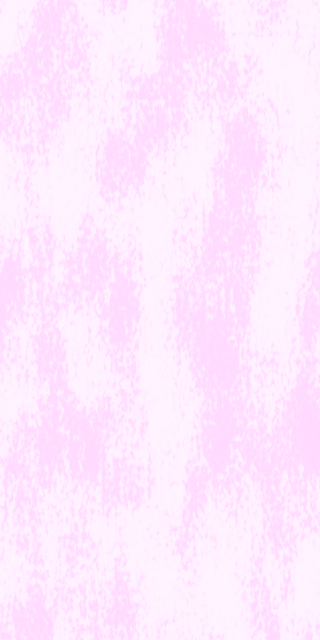
Write a Shadertoy shader that draws this texture.

```glsl
// Pale pink weathered plaster: broad upright patches of two close tints,
// broken up by fine vertical streaks and small ragged flecks.
// Layers of stretched gradient noise are summed, then split into tones.

#define LIGHT_TINT   vec3(1.0, 0.953, 1.0)
#define DARK_TINT    vec3(1.0, 0.852, 1.0)
#define PATCH_SCALE  vec2(5.0, 2.4)
#define STREAK_SCALE vec2(42.0, 5.0)
#define FLECK_SCALE  vec2(78.0, 42.0)
#define STREAK_GAIN  0.34
#define FLECK_GAIN   0.62
#define TONE_LOW     -0.62
#define TONE_HIGH    0.48
#define EDGE_CENTER  -0.08
#define EDGE_WIDTH   0.17
#define EDGE_SHARE   0.5

float hash(vec2 cell) {
    vec3 p = fract(cell.xyx * vec3(0.1031, 0.1030, 0.0973));
    p += dot(p, p.yzx + 33.33);
    return fract((p.x + p.y) * p.z);
}

// Dot product of a random unit gradient with the offset from its corner
float corner(vec2 cell, vec2 offset) {
    float angle = 6.28318 * hash(cell);
    return dot(vec2(cos(angle), sin(angle)), offset);
}

float gradientNoise(vec2 p) {
    vec2 i = floor(p), f = p - i;
    vec2 u = f * f * f * (f * (f * 6.0 - 15.0) + 10.0);
    vec2 e = vec2(1.0, 0.0);
    float low = mix(corner(i, f), corner(i + e.xy, f - e.xy), u.x);
    float high = mix(corner(i + e.yx, f - e.yx), corner(i + e.xx, f - e.xx), u.x);
    return 1.4 * mix(low, high, u.y);
}

float fbm(vec2 p, int octaves) {
    float sum = 0.0, gain = 0.6;
    for (int i = 0; i < octaves; i++) {
        sum += gain * gradientNoise(p);
        p = p * 2.03 + vec2(17.3, 41.7);
        gain *= 0.55;
    }
    return sum;
}

void mainImage(out vec4 fragColor, in vec2 fragCoord) {
    vec2 uv = fragCoord / iResolution.x;

    // Broad patches, with slightly warped outlines
    vec2 warp = 0.02 * vec2(gradientNoise(uv * 9.0 + 60.0),
                            gradientNoise(uv * 9.0 + 90.0));
    float patches = fbm((uv + warp) * PATCH_SCALE + 12.0, 4);

    // Thin vertical streaks, stronger in some areas than others
    float streakArea = 0.8 + 0.7 * gradientNoise(uv * 3.0 + 30.0);
    float streaks = streakArea * fbm(uv * STREAK_SCALE + 130.0, 2);

    // Small upright flecks
    float flecks = fbm(uv * FLECK_SCALE + 210.0, 2);

    // Soft shading plus a crisp split between the tints
    float height = patches + STREAK_GAIN * streaks + FLECK_GAIN * flecks;
    float soft = smoothstep(TONE_LOW, TONE_HIGH, height);
    float crisp = smoothstep(EDGE_CENTER - EDGE_WIDTH, EDGE_CENTER + EDGE_WIDTH, height);
    float tone = mix(soft, crisp, EDGE_SHARE);

    fragColor = vec4(mix(DARK_TINT, LIGHT_TINT, tone), 1.0);
}
```
